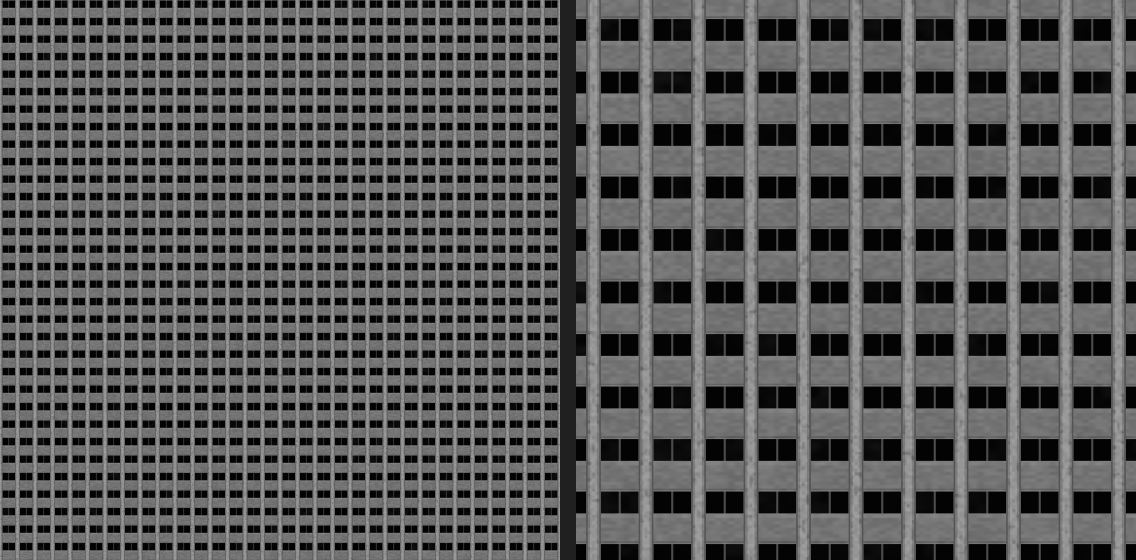
Left, the full canvas; right, a detail of the centre.
Reproduce this texture procedurally as a WebGL 2 fragment shader.

```glsl
#version 300 es
precision highp float;
// Tiling office facade: concrete piers, plain spandrels and paired dark windows.
uniform vec2 u_resolution;
out vec4 fragColor;

const float REPEATS = 32.0;
const vec3 GLASS = vec3(0.012);
const vec3 FRAME = vec3(0.30);
const vec3 SPANDREL = vec3(0.452);
const vec3 PIER = vec3(0.585);
const vec3 PIER_EDGE = vec3(0.49);
const vec3 RECESS = vec3(0.33);

float hash(vec2 p) {
  vec3 q = fract(vec3(p.xyx) * 0.1031);
  q += dot(q, q.yzx + 33.33);
  return fract((q.x + q.y) * q.z);
}

// Value noise that wraps after a whole number of cells
float wrapNoise(vec2 uv, vec2 cells) {
  vec2 p = uv * cells;
  vec2 i = floor(p);
  vec2 f = fract(p);
  f = f * f * (3.0 - 2.0 * f);
  float a = hash(mod(i, cells));
  float b = hash(mod(i + vec2(1.0, 0.0), cells));
  float c = hash(mod(i + vec2(0.0, 1.0), cells));
  float d = hash(mod(i + 1.0, cells));
  return mix(mix(a, b, f.x), mix(c, d, f.x), f.y);
}

// Smooth coverage of the interval from lo to hi
float band(float x, float lo, float hi, float blur) {
  return clamp((x - lo) / blur + 0.5, 0.0, 1.0)
       - clamp((x - hi) / blur + 0.5, 0.0, 1.0);
}

// Spandrel panel with a pale sill and a dark lower joint
vec3 spandrelColor(vec2 uv, float y, float blur) {
  float grain = wrapNoise(uv, vec2(256.0, 512.0)) - 0.5;
  float stain = wrapNoise(uv, vec2(96.0, 64.0)) - 0.5;
  vec3 color = SPANDREL + 0.07 * grain + 0.025 * stain;
  color += 0.035 * band(y, 0.47, 0.555, blur);
  return color * (1.0 - 0.16 * band(y, -0.03, 0.025, blur));
}

// Pier with a bright face, softer edges and pitted concrete
vec3 pierColor(vec2 uv, float x, float blur) {
  float face = 1.0 - band(x, -0.435, 0.435, blur);
  float grain = wrapNoise(uv, vec2(512.0)) - 0.5;
  float pits = smoothstep(0.68, 0.95, wrapNoise(uv, vec2(384.0, 320.0)));
  return mix(PIER_EDGE, PIER, face) + 0.09 * grain - 0.08 * pits;
}

// Dark panes; a few show faint interiors
vec3 glassColor(vec2 uv, vec2 cell, float x) {
  float pane = hash(vec2(cell.x * 2.0 + step(0.0, x), cell.y) + 17.0);
  float interior = wrapNoise(uv, vec2(160.0, 192.0));
  return GLASS + 0.055 * smoothstep(0.6, 1.0, pane) * interior;
}

void main() {
  vec2 uv = gl_FragCoord.xy / u_resolution;
  vec2 grid = uv * REPEATS;
  vec2 cell = floor(grid);
  vec2 local = fract(grid) - vec2(0.5, 0.0);
  vec2 blur = REPEATS / u_resolution;

  // Wall and window layers
  vec3 color = spandrelColor(uv, local.y, blur.y);
  float windowRow = band(local.y, 0.555, 0.97, blur.y);
  float opening = windowRow * band(local.x, -0.36, 0.36, blur.x);
  vec3 glass = glassColor(uv, cell, local.x);
  float mullion = band(local.x, -0.02, 0.02, blur.x);
  color = mix(color, mix(glass, FRAME, mullion), opening);

  // Shaded recess and continuous pier
  float recess = 1.0 - band(local.x, -0.36, 0.36, blur.x);
  float pier = 1.0 - band(local.x, -0.39, 0.39, blur.x);
  color = mix(color, RECESS, recess);
  color = mix(color, pierColor(uv, local.x, blur.x), pier);

  fragColor = vec4(color, 1.0);
}
```
